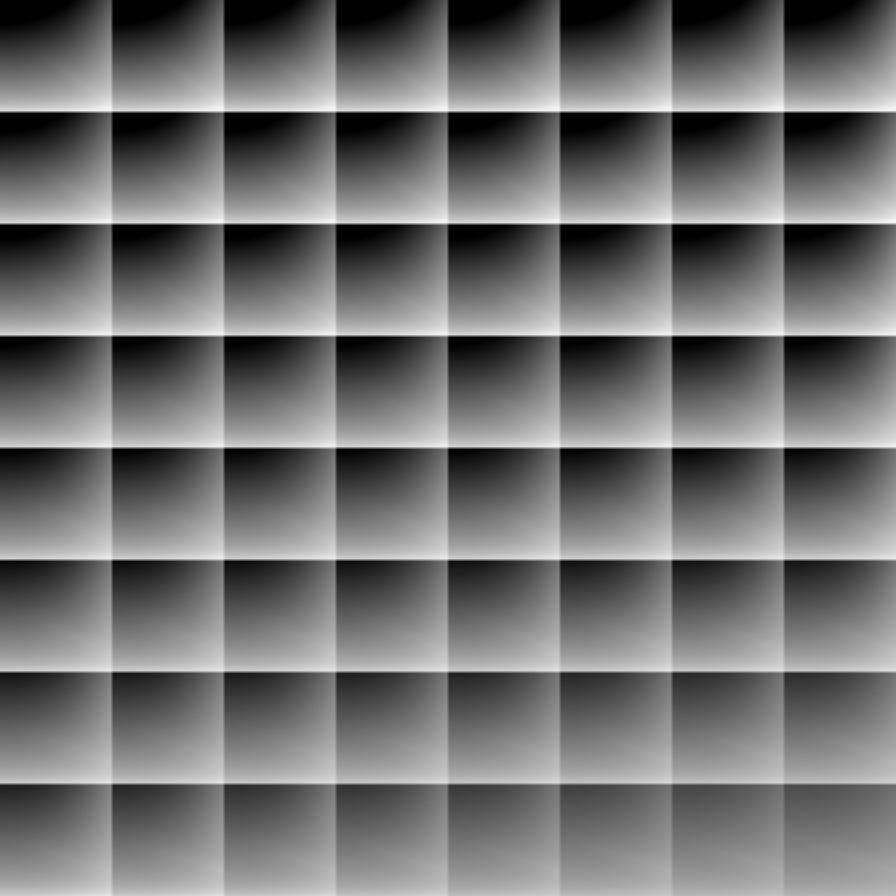
Reproduce this pattern procedurally as a three.js fragment shader.

```glsl
// Eight by eight grid of grey shaded tiles: black upper left, pale foot and right side.
// Each tile sums a vertical ramp, a side glow, a foot glow and a faint diagonal crease;
// contrast softens row by row downward and toward the lower right corner.

varying vec2 vUv;

const float TILES = 8.0;
const float SEAM_SOFTNESS = 0.0012; // tap spacing, in canvas widths

// Thin soft ridge along a slanted line through the tile
float crease(vec2 t, float start, float slope, float width) {
  float offset = abs(t.y - start - slope * t.x);
  return exp(-offset / width) * smoothstep(0.0, 0.6, t.x);
}

// t runs right and down inside a tile; place runs right and down over the grid
float tileShade(vec2 t, vec2 place) {
  float corner = place.x * pow(place.y, 4.0);

  // Vertical ramp, clipped to black at the top of the upper rows
  float top = mix(-0.20, 0.11, place.y) + 0.18 * corner;
  float foot = mix(0.73, 0.69, place.y) - 0.04 * corner;
  float shade = mix(top, foot, t.y);

  // Glow toward the right side, strongest at the top
  float sideGain = mix(0.56, 0.40, place.y) - 0.26 * corner;
  shade += sideGain * pow(t.x, 2.3) * (1.0 - 0.75 * t.y);

  // Narrow bright foot
  float footGain = mix(0.16, 0.12, place.y) - 0.06 * corner;
  shade += footGain * pow(t.y, 14.0);

  // Crease flattens in the lower rows
  float start = mix(0.22, 0.46, place.y);
  float slope = mix(0.72, 0.32, place.y);
  shade += 0.025 * crease(t, start, slope, 0.09);

  return clamp(shade, 0.0, 0.95);
}

float gridShade(vec2 uv) {
  vec2 p = clamp(uv, 0.0001, 0.9999) * TILES;
  vec2 place = floor(p) / (TILES - 1.0);
  vec2 t = fract(p);
  return tileShade(vec2(t.x, 1.0 - t.y), vec2(place.x, 1.0 - place.y));
}

void main() {
  // Average nine nearby taps to smooth the tile seams
  float sum = 0.0;
  for (int i = -1; i <= 1; i++) {
    for (int j = -1; j <= 1; j++) {
      sum += gridShade(vUv + vec2(float(i), float(j)) * SEAM_SOFTNESS);
    }
  }
  gl_FragColor = vec4(vec3(sum / 9.0), 1.0);
}
```
